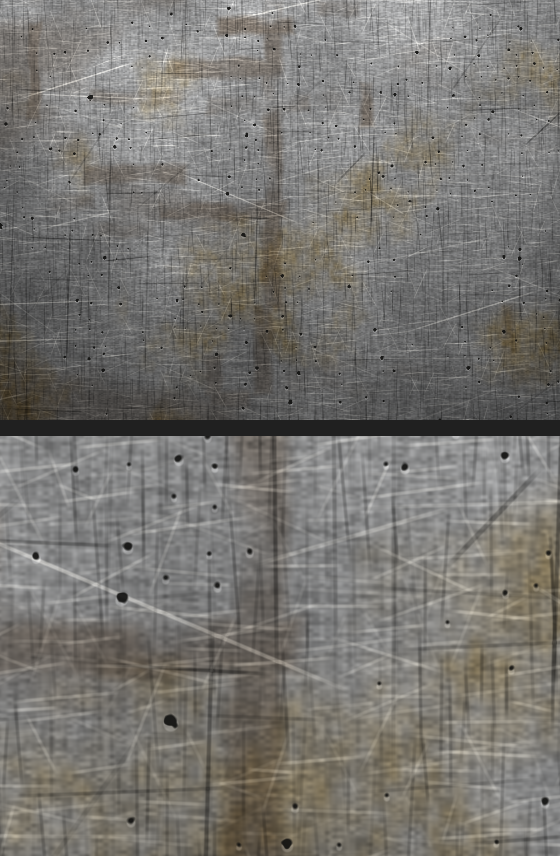
Top, the full canvas; bottom, a detail of the centre.
Write a WebGL 1 fragment shader that draws this texture.

```glsl
precision highp float;
// Worn grey metal sheet with brown stains, fine scratches and small black pits, lit from the top.
uniform vec2 u_resolution;

float hash(vec2 p) {
  return fract(sin(dot(p, vec2(127.1, 311.7))) * 43758.5453);
}

float noise(vec2 p) {
  vec2 i = floor(p), f = fract(p);
  f = f * f * (3.0 - 2.0 * f);
  return mix(mix(hash(i), hash(i + vec2(1.0, 0.0)), f.x),
             mix(hash(i + vec2(0.0, 1.0)), hash(i + 1.0), f.x), f.y);
}

float fbm(vec2 p) {
  float sum = 0.0, amp = 0.5;
  for (int i = 0; i < 5; i++) {
    sum += amp * noise(p);
    p = p * 2.03 + 17.3;
    amp *= 0.5;
  }
  return sum;
}

// One tapered, slightly tilted line per cell of a staggered, rotated grid
float scratches(vec2 p, float angle, vec2 cell, float width, float seed) {
  float c = cos(angle), s = sin(angle);
  vec2 q = vec2(c * p.x + s * p.y, c * p.y - s * p.x);
  q.x += cell.x * hash(vec2(floor(q.y / cell.y), seed));
  vec2 id = floor(q / cell) + seed;
  vec2 f = fract(q / cell) - 0.5;
  float reach = mix(0.15, 0.48, hash(id + 3.1));
  float path = 0.45 * (hash(id) - 0.5) + f.x * (hash(id + 7.7) - 0.5) * 0.8;
  float line = 1.0 - smoothstep(width, width + 0.002, abs(f.y - path) * cell.y);
  float taper = 1.0 - smoothstep(0.5 * reach, reach, abs(f.x));
  float strength = hash(id + 5.3);
  return line * taper * strength * strength;
}

// Irregular holes: x is the dark core, y the bright lower lip
vec2 pits(vec2 p, float size, float share, float maxRadius) {
  vec2 id = floor(p / size);
  vec2 shift = vec2(hash(id + 1.7), hash(id + 9.2)) - 0.5;
  vec2 d = (fract(p / size) - 0.5 - 0.6 * shift) * size;
  float present = step(hash(id + 4.4), share * smoothstep(0.25, 0.7, noise(id * 0.3)));
  float radius = maxRadius * mix(0.3, 1.0, pow(hash(id + 6.1), 3.0));
  float wobble = (noise(p * 250.0) - 0.5) * radius * 0.8;
  float core = 1.0 - smoothstep(radius - 0.001, radius + 0.0015, length(d) + wobble);
  float lip = 1.0 - smoothstep(radius, radius + 0.002, length(d + vec2(0.0, 0.0025)));
  return present * vec2(core, lip * (1.0 - core));
}

// Soft-edged rectangular smear
float smear(vec2 p, vec2 center, vec2 halfSize) {
  vec2 d = abs(p - center) - halfSize;
  return 1.0 - smoothstep(-0.008, 0.012, max(d.x, d.y));
}

void main() {
  vec2 uv = gl_FragCoord.xy / u_resolution;
  vec2 p = gl_FragCoord.xy / u_resolution.y;

  // Light fading downwards and towards the sides
  float light = mix(0.345, 0.63, smoothstep(-0.05, 1.05, uv.y));
  light *= 1.06 - 0.75 * pow(abs(uv.x - 0.52), 2.0);
  light *= 0.76 + 0.48 * fbm(p * 5.0);
  vec3 color = light * vec3(0.995, 1.0, 1.005);

  // Brown smears: a long upright strip, a cross band and scattered short bars
  vec2 warped = p + 0.025 * (vec2(fbm(p * 14.0), fbm(p * 14.0 + 40.0)) - 0.5);
  float stain = 0.75 * smear(warped, vec2(0.65, 0.63), vec2(0.02, 0.37));
  stain = max(stain, 0.9 * smear(warped, vec2(0.53, 0.5), vec2(0.15, 0.02)));
  for (int i = 0; i < 15; i++) {
    float k = float(i);
    vec2 center = vec2(1.33 * hash(vec2(k, 2.3)), hash(vec2(k, 8.9)));
    vec2 halfSize = vec2(mix(0.04, 0.13, hash(vec2(k, 5.1))), mix(0.012, 0.021, hash(vec2(k, 3.7))));
    if (hash(vec2(k, 6.6)) > 0.65) halfSize = halfSize.yx;
    stain = max(stain, mix(0.4, 0.95, hash(vec2(k, 1.2))) * smear(warped, center, halfSize));
  }
  stain *= smoothstep(0.15, 0.6, fbm(p * 9.0 + 5.0));
  stain = max(stain, 0.5 * smoothstep(0.5, 0.68, fbm(p * vec2(2.5, 4.0) + 21.0)));
  color *= mix(vec3(1.0), vec3(0.75, 0.69, 0.63), stain);

  // Ochre rust blooms, stronger near the bottom
  float rust = smoothstep(0.5, 0.75, fbm(p * 5.0 + 63.0)) * mix(0.95, 0.5, uv.y);
  rust *= 0.5 + noise(p * vec2(90.0, 60.0));
  color *= mix(vec3(1.0), vec3(0.97, 0.87, 0.66), rust);

  // Brushed grain in both directions
  float grain = 0.26 * (noise(p * vec2(210.0, 330.0)) - 0.5);
  grain += 0.17 * (noise(p * vec2(45.0, 280.0) + 11.0) - 0.5);
  grain += 0.15 * (noise(p * vec2(280.0, 35.0) + 31.0) - 0.5);
  color *= 1.0 + grain;

  // Fine cross-hatched wear, then long dark and pale scratches
  float dark = 0.0, pale = 0.0;
  for (int i = 0; i < 4; i++) {
    float k = float(i);
    float lean = 0.3 * (hash(vec2(k, 4.0)) - 0.5);
    dark += 0.5 * scratches(p, 1.571 + lean * 0.5, vec2(0.16, 0.018), 0.0003, k + 10.0);
    pale += 0.55 * scratches(p, lean, vec2(0.13, 0.02), 0.0003, k + 30.0);
    pale += 0.45 * scratches(p, k * 0.8 + 0.4, vec2(0.12, 0.035), 0.0002, k + 50.0);
  }
  dark += 0.8 * scratches(p, 1.56, vec2(0.7, 0.045), 0.0006, 71.0);
  dark += 0.7 * scratches(p, 0.02, vec2(0.25, 0.05), 0.0004, 73.0);
  dark += 0.9 * scratches(p, 0.75, vec2(0.4, 0.25), 0.001, 79.0);
  pale += 0.9 * scratches(p, 0.01, vec2(0.6, 0.08), 0.0005, 83.0);
  pale += scratches(p, 0.28, vec2(0.55, 0.16), 0.0007, 89.0);
  pale += 0.9 * scratches(p, -0.5, vec2(0.4, 0.2), 0.0005, 97.0);
  color *= 1.0 - 0.5 * min(dark, 1.0);
  color += 0.24 * min(pale, 1.0) * vec3(1.0, 0.98, 0.92) * (0.5 + light);

  // Corrosion pits, many small and a few large
  vec2 pit = max(pits(p, 0.033, 0.55, 0.004), pits(p + 3.0, 0.11, 0.4, 0.0075));
  color += 0.13 * pit.y;
  color = mix(color, vec3(0.07, 0.07, 0.065), 0.92 * pit.x);

  gl_FragColor = vec4(clamp(color, 0.0, 1.0), 1.0);
}
```
